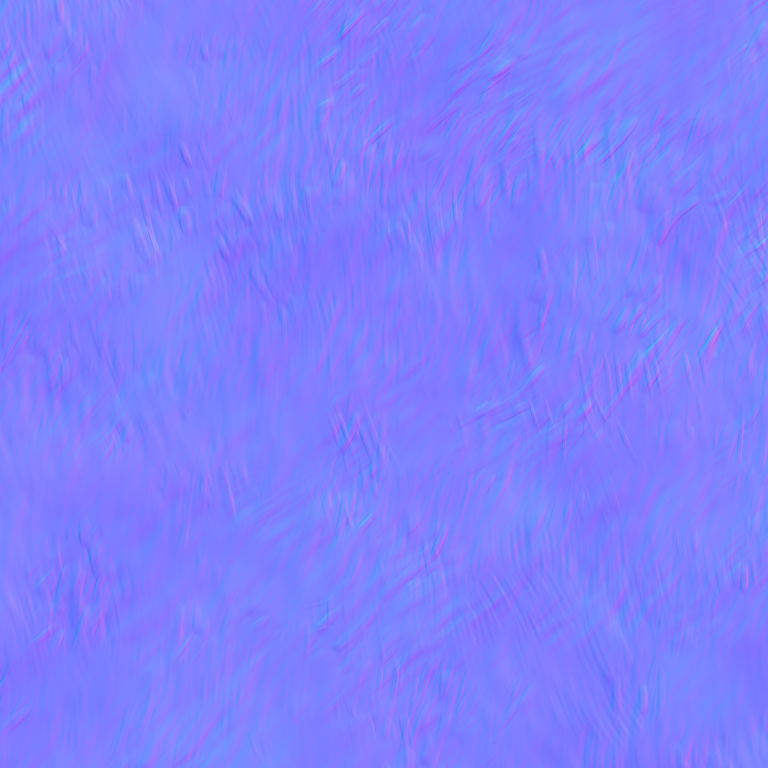
Give the GLSL for this texture map, as a Shadertoy shader.

```glsl
// Tangent-space normal map of soft fur: tufts of stretched noise follow a
// wandering flow, their height slopes are summed from broad locks to thin
// hairs, and the resulting normal is packed into colour.

float hash(vec2 p) {
    vec3 q = fract(vec3(p.xyx) * 0.1031);
    q += dot(q, q.yzx + 33.33);
    return fract((q.x + q.y) * q.z);
}

// Value noise with a quintic fade, so that its slopes stay smooth
float noise(vec2 p) {
    vec2 i = floor(p), f = p - i;
    f = f * f * f * (f * (f * 6.0 - 15.0) + 10.0);
    return mix(mix(hash(i), hash(i + vec2(1, 0)), f.x),
               mix(hash(i + vec2(0, 1)), hash(i + vec2(1, 1)), f.x), f.y);
}

float fbm(vec2 p) {
    return 0.6 * noise(p) + 0.28 * noise(p * 2.1 + 17.3) + 0.12 * noise(p * 4.3 + 41.7);
}

// Direction in which the fur lies: steep, leaning right on average
float flowAngle(vec2 p) {
    return 1.24 + 1.3 * (noise(p * 4.0 + 5.2) - 0.5) + 0.7 * (noise(p * 9.0 + 31.0) - 0.5);
}

// Height of overlapping tufts, each with its own angle and bend.
// freq holds the noise frequency along and across the hairs.
float tuftHeight(vec2 p, float cells, vec2 freq, float ridge) {
    vec2 g = p * cells, id = floor(g);
    float sum = 0.0, power = 0.02;
    for (int y = -1; y <= 1; y++)
    for (int x = -1; x <= 1; x++) {
        vec2 cell = id + vec2(x, y);
        float r1 = hash(cell + 71.0 + cells), r2 = hash(cell + 133.0 + cells);
        vec2 centre = cell + 0.25 + 0.5 * vec2(r1, r2);
        vec2 d = g - centre;
        float w = max(0.0, 1.0 - dot(d, d) / 1.5);
        w *= w * w;
        if (w > 0.0) {
            float a = flowAngle(centre / cells) + (hash(cell + 211.0) - 0.5) * 0.5;
            vec2 dir = vec2(cos(a), sin(a));
            vec2 local = vec2(dot(d, dir), dot(d, vec2(-dir.y, dir.x))) / cells;
            local.y += (r1 - 0.5) * 4.0 * local.x * local.x;
            float n = noise(local * freq + 200.0 * vec2(r2, r1) + 300.0);
            sum += w * mix(n - 0.5, smoothstep(0.55, 1.0, n), ridge);
            power += w * w;
        }
    }
    return sum / sqrt(power);
}

// Slope of one fur layer, scaled so that every layer is equally steep
vec2 tuftSlope(vec2 p, float cells, vec2 freq, float ridge) {
    float e = 0.12 / freq.y;
    float h = tuftHeight(p, cells, freq, ridge);
    float hx = tuftHeight(p + vec2(e, 0), cells, freq, ridge);
    float hy = tuftHeight(p + vec2(0, e), cells, freq, ridge);
    return (vec2(hx, hy) - h) / (e * freq.y);
}

void mainImage(out vec4 fragColor, in vec2 fragCoord) {
    vec2 p = fragCoord / iResolution.y;

    // Uneven fur: some areas are smooth, others full of crisp hairs
    float crisp = smoothstep(0.3, 0.7, fbm(p * 9.0 + 60.0));
    float lock = smoothstep(0.42, 0.75, fbm(p * 11.0 + 90.0));

    // Broad, soft swells of the coat
    vec2 tilt = vec2(0.15, 0.21) * (vec2(fbm(p * 10.0 + 120.0), fbm(p * 9.0 + 150.0)) - 0.5);

    // Fur from wide to thin, then raised locks with a few thin bright hairs
    vec2 slope = 0.07 * tuftSlope(p, 12.0, vec2(15, 45), 0.0);
    slope += (0.05 + 0.09 * crisp) * tuftSlope(p + 3.0, 14.0, vec2(20, 95), 0.0);
    slope += (0.025 + 0.1 * crisp) * tuftSlope(p + 7.0, 16.0, vec2(20, 210), 0.0);
    slope += 0.13 * lock * tuftSlope(p + 11.0, 15.0, vec2(22, 85), 1.0);
    slope += 0.11 * lock * tuftSlope(p + 19.0, 13.0, vec2(18, 150), 1.0);

    vec3 normal = normalize(vec3(tilt - slope, 1.0));
    fragColor = vec4(0.5 + 0.5 * normal, 1.0);
}
```
